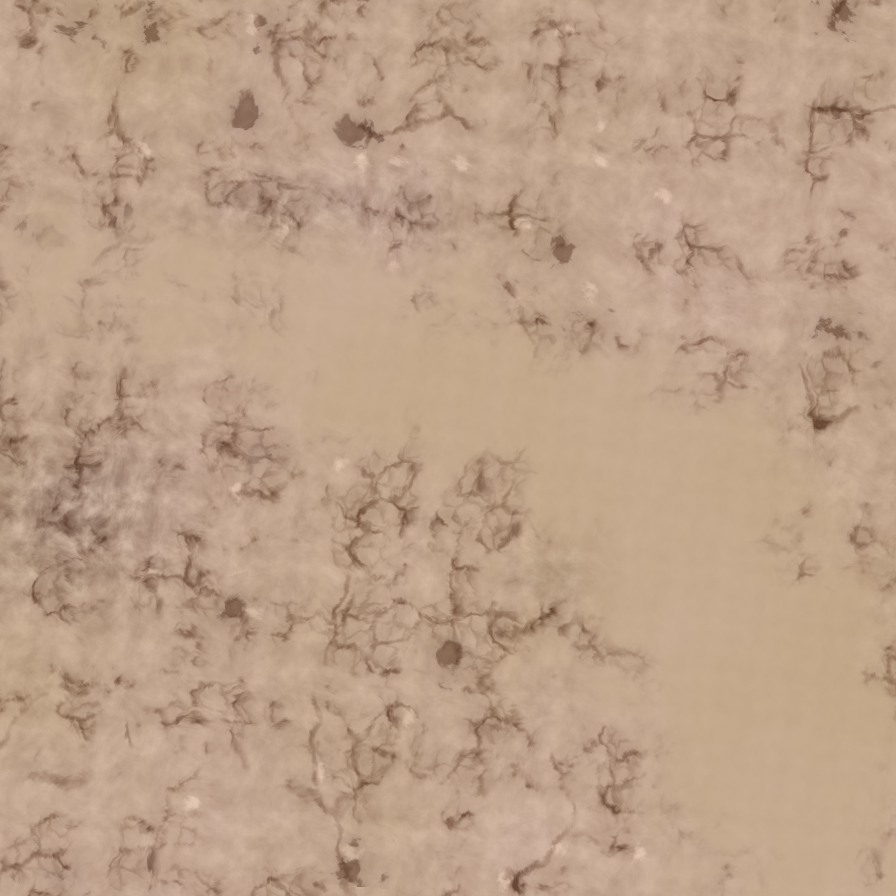
Give the GLSL for this texture, as a three.js fragment shader.

```glsl
// Weathered tan plaster: smooth worn skin crossing a crazed, stained surface.
// Cellular noise forms the plates, broken cracks and pits; warped layered sines
// give the mottling and decide where the damage shows.
varying vec2 vUv;

vec2 hash2(vec2 p) {
  return fract(sin(vec2(dot(p, vec2(127.1, 311.7)), dot(p, vec2(269.5, 183.3)))) * 43758.5);
}

// Layered sines, rotated and bent at each octave; about -0.8 to 0.8
float waves(vec2 p) {
  float sum = 0.0, amp = 0.6;
  for (int i = 0; i < 5; i++) {
    p = mat2(0.8, -0.6, 0.6, 0.8) * p * 1.9 + 0.8 * sin(p.yx + 1.3) + vec2(3.1, 1.7);
    sum += amp * sin(p.x) * sin(p.y);
    amp *= 0.6;
  }
  return sum;
}

// Cellular noise: x = nearest distance, y = gap to the second, z = cell id
vec3 cells(vec2 p) {
  vec2 base = floor(p);
  float near = 9.0, second = 9.0, id = 0.0;
  for (int y = -1; y <= 1; y++) {
    for (int x = -1; x <= 1; x++) {
      vec2 cell = base + vec2(float(x), float(y));
      float d = length(cell + 0.1 + 0.8 * hash2(cell) - p);
      if (d < near) {
        second = near;
        near = d;
        id = hash2(cell + 41.0).x;
      } else {
        second = min(second, d);
      }
    }
  }
  return vec3(near, second - near, id);
}

float segment(vec2 p, vec2 a, vec2 b) {
  vec2 ab = b - a;
  return length(p - a - ab * clamp(dot(p - a, ab) / dot(ab, ab), 0.0, 1.0));
}

// Soft round zone that fades out from its centre
float zone(vec2 p, vec2 centre, vec2 size) {
  vec2 q = (p - centre) / size;
  return exp(-dot(q, q));
}

void main() {
  vec2 p = vUv;
  float broad = waves(p * 4.0);
  float patches = waves(p * 15.0 + 7.0);
  float grain = waves(p * 42.0 + 2.0);
  float fine = waves(p * 85.0 + 11.0);

  // Where the skin is worn smooth, crazed or stained
  float band = min(segment(p, vec2(0.36, 0.63), vec2(0.70, 0.50)),
                   segment(p, vec2(0.72, 0.46), vec2(0.90, 0.12)) - 0.05);
  band = min(band, segment(p, vec2(0.02, 0.69), vec2(0.32, 0.68)) + 0.05);
  float rough = smoothstep(0.04, 0.15, band + 0.05 * patches);
  float crazed = zone(p, vec2(0.46, 0.34), vec2(0.22, 0.17));
  float stain = zone(p, vec2(0.08, 0.43), vec2(0.11, 0.09))
              + 0.5 * zone(p, vec2(0.36, 0.77), vec2(0.16, 0.04))
              + 0.5 * zone(p, vec2(0.62, 0.36), vec2(0.05, 0.04));

  // Plates and the cracks between them, at three sizes
  vec2 bent = p + 0.012 * vec2(patches, broad) + 0.007 * vec2(grain, waves(p * 42.0 + 30.0));
  vec3 plate = cells(bent * vec2(22.0, 25.0));
  vec3 chip = cells(bent * 43.0 + 5.0);
  vec3 slab = cells(bent * vec2(8.0, 7.0) + 3.0);
  float open = smoothstep(0.05, 0.65, patches + 0.45 * crazed + 0.2 * stain + 0.25 * grain);
  float crack = (1.0 - smoothstep(0.0, 0.24, plate.y)) * open;
  crack += 0.5 * (1.0 - smoothstep(0.0, 0.35, chip.y)) * open;
  crack += (1.0 - smoothstep(0.01, 0.09, slab.y)) * smoothstep(0.2, 0.6, waves(p * 9.0 + 21.0));

  // Sparse ragged pits with a soft brown halo
  vec3 pit = cells(p * 9.0 + 17.0);
  float pitDist = pit.x + 0.22 * grain + 0.12 * patches;
  float pitted = step(0.77, pit.z) * rough;
  float hole = (1.0 - smoothstep(0.02, 0.13, pitDist)) * pitted;
  float halo = (1.0 - smoothstep(0.05, 0.32, pitDist)) * pitted;

  // Darkness adds up from mottling, stains, cracks and pits
  float dark = 0.085 + 0.035 * broad + 0.02 * fine + 0.015 * grain;
  dark += rough * (0.045 + 0.07 * patches + 0.085 * grain + 0.04 * fine);
  dark += rough * 0.09 * (plate.z - 0.5) * smoothstep(0.0, 0.25, plate.y);
  dark += stain * (0.22 + 0.22 * grain + 0.15 * fine);
  dark += rough * crack * (0.36 + 0.2 * grain);
  dark += 0.16 * halo + 0.5 * hole;
  dark = clamp(dark, -0.04, 1.1);

  // Tan to umber, with greyer stains and a yellower worn skin
  vec3 color = mix(vec3(0.80, 0.69, 0.60), vec3(0.45, 0.32, 0.24), dark);
  color += vec3(-0.01, 0.0, 0.025) * min(stain + 0.4 * halo, 1.0);
  color += vec3(0.0, 0.004, -0.014) * (1.0 - rough + broad);

  // Rare pale flecks
  vec3 fleck = cells(p * 26.0 + 60.0);
  color += 0.1 * step(0.965, fleck.z) * rough * (1.0 - smoothstep(0.05, 0.3, fleck.x + 0.15 * fine));
  gl_FragColor = vec4(color, 1.0);
}
```
